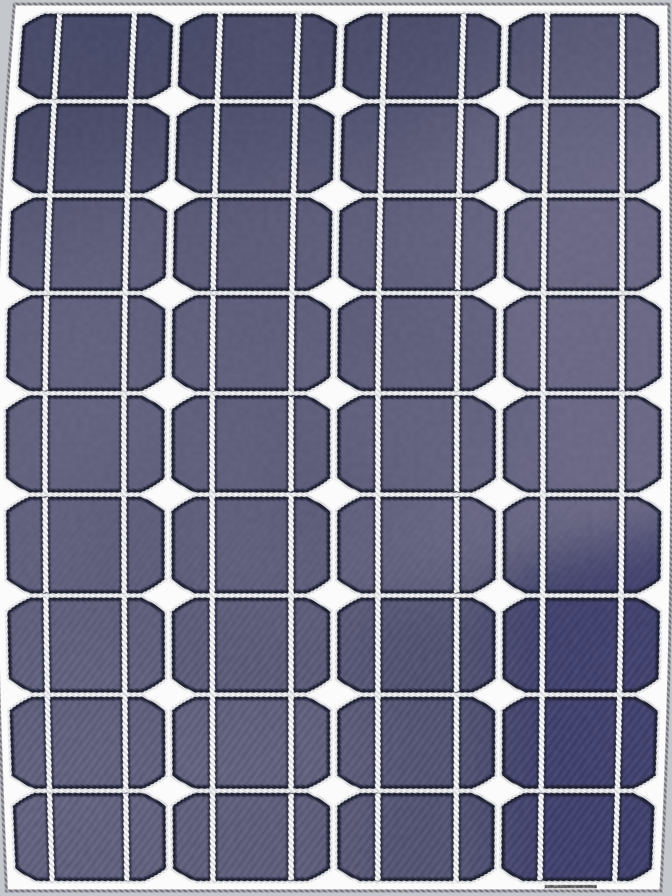
Reproduce this pattern procedurally as a WebGL 2 fragment shader.

```glsl
#version 300 es
precision highp float;
// Solar panel: 4 x 9 clipped-corner cells with paired busbars, seen through a bulging lens.
uniform vec2 u_resolution;
out vec4 fragColor;

const vec2 CELLS = vec2(4.0, 9.0);
const vec3 WHITE = vec3(0.985);
const vec3 SILVER = vec3(0.77, 0.78, 0.80);
const vec3 GREY = vec3(0.55, 0.55, 0.58);
const vec3 OUTLINE = vec3(0.12, 0.13, 0.20);
const vec3 NAVY = vec3(0.25, 0.265, 0.385);
const vec3 SLATE = vec3(0.405, 0.40, 0.51);
const vec3 INDIGO = vec3(0.25, 0.25, 0.43);

float hash(vec2 p) {
  vec3 h = fract(vec3(p.xyx) * 0.1031);
  h += dot(h, h.yzx + 33.33);
  return fract((h.x + h.y) * h.z);
}

float cornerDot(vec2 cell, vec2 offset) {
  float a = 6.2832 * hash(cell);
  return dot(vec2(cos(a), sin(a)), offset);
}

// Gradient noise, roughly -0.7 to 0.7
float noise(vec2 p) {
  vec2 i = floor(p), f = p - i;
  vec2 w = f * f * f * (f * (f * 6.0 - 15.0) + 10.0);
  vec2 e = vec2(1.0, 0.0);
  return mix(mix(cornerDot(i, f), cornerDot(i + e, f - e), w.x),
             mix(cornerDot(i + e.yx, f - e.yx), cornerDot(i + 1.0, f - 1.0), w.x), w.y);
}

float coverage(float d, float aa) { return 1.0 - smoothstep(-aa, aa, d); }

// Lens-bent panel coordinates, -1 to 1 across the cells; also gives the half width
vec2 panelCoord(vec2 p, out float halfWidth) {
  float y = (p.y - 0.5046) / 0.4863;
  y += 0.008 * y * y;
  float centre = 0.3724 + 0.0085 * pow(max(y, 0.0), 2.0);
  halfWidth = 0.3698 - 0.0117 * y * y;
  return vec2((p.x - centre) / halfWidth, y);
}

// Grid coordinates whose steps shrink towards the rim
vec2 gridCoord(vec2 n) {
  vec2 bulge = vec2(0.03 * n.y * n.y, 0.045);
  return 0.5 * CELLS * (1.0 + n * (1.0 - bulge + bulge * n * n));
}

// Rectangle cut by a circle, q in -0.5 to 0.5
float cellDistance(vec2 q, vec2 pitch, vec2 gap) {
  vec2 edge = (abs(q) - 0.5) * pitch + gap;
  float r = max(length(q), 0.001);
  float arc = (r - 0.585) / length(q / r / pitch);
  return max(max(edge.x, edge.y), arc);
}

// Broad reflections: dark top left, pale middle, blue lower right
vec3 glassColor(vec2 p, vec2 id) {
  float light = 0.15 + 0.7 * smoothstep(1.0, 0.6, p.y - 0.2 * p.x);
  light += 0.35 * smoothstep(0.35, 0.75, p.x) * smoothstep(0.3, 0.5, p.y);
  light -= 0.35 * smoothstep(0.32, 0.48, p.x) * smoothstep(0.4, 0.28, p.y);
  light += 0.22 * noise(p * 5.0 + 3.0) + 0.12 * (hash(id + 7.0) - 0.5);
  vec3 col = mix(NAVY, SLATE, clamp(light, 0.0, 1.1));
  float blue = smoothstep(0.5, 0.62, p.x) * smoothstep(0.42, 0.31, p.y - 0.3 * (p.x - 0.6));
  col = mix(col, INDIGO, 0.85 * blue);
  float hatch = sin((p.x * 0.8 - p.y * 0.6) * 900.0 + 2.0 * noise(p * 9.0));
  col += 0.022 * hatch * smoothstep(0.5, 0.2, p.y);
  return col + 0.02 * noise(p * 130.0);
}

void main() {
  vec2 p = gl_FragCoord.xy / u_resolution * vec2(0.75, 1.0);
  float aa = 0.9 / min(u_resolution.y, u_resolution.x / 0.75);
  float halfWidth;
  vec2 n = panelCoord(p, halfWidth);
  vec2 g = gridCoord(n);
  vec2 id = clamp(floor(g), vec2(0.0), CELLS - 1.0);
  vec2 q = g - id - 0.5;
  vec2 pitch = vec2(0.5 * halfWidth, 0.108 / (0.955 + 0.135 * n.y * n.y));
  float rope = sin((p.x + p.y) * 970.0);

  // Backing sheet, shaded where it shows as thin twisted strips
  float d = cellDistance(q, pitch, vec2(0.0040, 0.0024)) + 0.0004 * rope;
  vec3 col = mix(WHITE, SILVER, (0.4 + 0.3 * rope) * coverage(d - 0.003, 0.001));

  // Cell glass with a dark soft rim
  vec3 glass = glassColor(p, id);
  glass = mix(OUTLINE, glass, smoothstep(0.0012, 0.0058, -d));

  // Two busbars with dark flanks and uneven ends
  float shift = 0.018 * (hash(vec2(id.x, 3.0)) - 0.5);
  float x = q.x + shift;
  float end = 0.465 + 0.05 * hash(id + vec2(step(0.0, x) * 11.0, 5.0));
  float bar = max(abs(abs(x) - 0.238) * pitch.x - 0.0029, (abs(q.y) - end) * pitch.y);
  bar += 0.0004 * rope;
  glass = mix(glass, OUTLINE, 0.85 * coverage(bar - 0.0022, 0.0022));
  glass = mix(glass, mix(WHITE, SILVER, 0.3 + 0.3 * rope), coverage(bar, aa));
  col = mix(col, glass, coverage(d, aa));

  // Frame lip around the sheet
  vec2 rim = (abs(n) - 1.0) * vec2(halfWidth, 0.4863) - vec2(0.0075, 0.0085);
  float lip = max(rim.x, rim.y);
  col = mix(col, SILVER, coverage(-lip, aa));
  col = mix(col, GREY + 0.12 * rope, coverage(abs(lip) - 0.0016, aa));

  // Small smudged tag on the lower margin
  vec2 tag = abs(p - vec2(0.637, 0.0105)) - vec2(0.029, 0.0018);
  col = mix(col, GREY * (0.7 + 0.5 * noise(p * 300.0)), coverage(max(tag.x, tag.y), aa));
  fragColor = vec4(clamp(col, 0.0, 1.0), 1.0);
}
```
